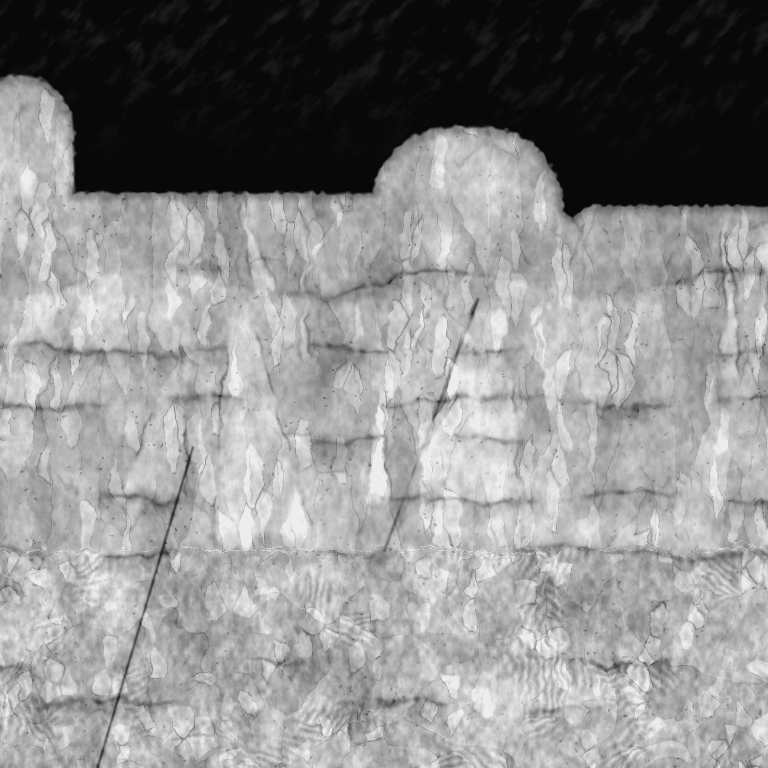
A WebGL 2 fragment shader for this texture:

```glsl
#version 300 es
precision highp float;
// Grey micrograph of an etched layered solid below a black void, with two domes.
// Stretched cellular noise makes the grains and shards, wavy bands the layers, and
// tapered spikes, soft patches and straight scratches the larger features.
#define VOID_TONE 0.03
#define UPPER_TONE 0.63
#define MIDDLE_TONE 0.715
#define DEEP_TONE 0.7
#define GRAIN_CONTRAST 0.12
#define SHARD_LIGHT 0.11
#define MOTTLE 0.24
#define SPECKLE 0.27
#define BAND_DARKNESS 0.17
#define RIM_DARKNESS 0.15
#define DEEP_LEVEL 0.284
uniform vec2 u_resolution;
out vec4 fragColor;

float hash(vec2 p) {
  vec3 q = fract(p.xyx * vec3(0.1031, 0.103, 0.0973));
  q += dot(q, q.yzx + 33.33);
  return fract((q.x + q.y) * q.z);
}
float noise(vec2 p) {
  vec2 i = floor(p), f = smoothstep(0.0, 1.0, fract(p));
  return mix(mix(hash(i), hash(i + vec2(1, 0)), f.x),
             mix(hash(i + vec2(0, 1)), hash(i + 1.0), f.x), f.y);
}
float fbm(vec2 p) {
  float sum = 0.0, amp = 0.53;
  for (int i = 0; i < 4; i++, amp *= 0.5) {
    sum += amp * noise(p);
    p = mat2(1.6, 1.2, -1.2, 1.6) * p + 7.3;
  }
  return sum;
}
// x: nearest distance, y: gap to the cell border, z: cell id
vec3 cellular(vec2 p) {
  float near = 9.0, next = 9.0, id = 0.0;
  for (int k = 0; k < 9; k++) {
    vec2 c = floor(p) + vec2(k % 3 - 1, k / 3 - 1);
    float d = length(c + vec2(hash(c), hash(c + 57.0)) - p);
    if (d < near) { next = near; near = d; id = hash(c + 113.0); }
    else next = min(next, d);
  }
  return vec3(near, next - near, id);
}
float bell(float x) { return exp(-x * x); }
float spot(vec2 p, float x, float y, float rx, float ry) {
  return bell(length((p - vec2(x, y)) / vec2(rx, ry)));
}
// Gaps that break up thin outlines
float broken(vec2 p) { return smoothstep(0.35, 0.7, noise(p * vec2(60, 38))); }
// Tapered light grain from apex (xy) to foot (zw), partly outlined
float spike(vec2 p, vec4 ends, float width, float light) {
  vec2 axis = ends.zw - ends.xy, r = p - ends.xy;
  float t = dot(r, axis) / dot(axis, axis);
  float d = width * (0.2 + 0.8 * clamp(t, 0.0, 1.0)) - length(r - axis * t);
  float fill = light * smoothstep(-0.002, 0.006, d) - RIM_DARKNESS * broken(p) * bell(d / 0.002);
  return fill * smoothstep(0.0, 0.08, t) * smoothstep(1.0, 0.92, t);
}
float scratch(vec2 p, vec4 ends, float width) {
  vec2 axis = ends.zw - ends.xy, r = p - ends.xy;
  return bell(length(r - axis * clamp(dot(r, axis) / dot(axis, axis), 0.0, 1.0)) / width);
}
// Approximate depth below the surface, positive inside the solid
float surfaceDepth(vec2 p) {
  float level = mix(0.749, 0.732, smoothstep(0.6, 0.72, p.x));
  level -= 0.015 * max(0.0, 1.0 - abs(p.x - 0.745) / 0.022);
  vec2 left = vec2((p.x - 0.028) / 0.069, max(p.y - 0.82, 0.0) / 0.082);
  vec2 dome = abs(p - vec2(0.608, 0.72)) / vec2(0.126, 0.116);
  float domeDepth = 0.116 * (1.0 - pow(pow(dome.x, 2.6) + dome.y * dome.y, 0.45));
  return max(level - p.y, max(0.069 * (1.0 - length(left)), domeDepth));
}
float layers(vec2 p, float wave) {
  const float heights[8] = float[](0.63, 0.545, 0.477, 0.425, 0.352, 0.281, 0.14, 0.08);
  float dark = 0.0;
  for (int i = 0; i < 8; i++) {
    float k = float(i);
    float d = p.y - heights[i] - (i == 0 ? wave : 0.007 * sin(16.5 * p.x + k * 1.7));
    float strength = smoothstep(0.25, 0.8, noise(vec2(p.x * 11.0 + k * 7.0, k)));
    dark += strength * (bell(d / 0.004) + 0.5 * bell((d + 0.008) / 0.016));
  }
  return dark * BAND_DARKNESS * (0.4 + 1.2 * noise(p * vec2(110, 70)));
}
float solidTone(vec2 p) {
  vec2 q = p + 0.02 * (vec2(fbm(p * 38.0), fbm(p * 38.0 + 31.0)) - 0.5);
  float deep = smoothstep(0.006, -0.006, q.y - DEEP_LEVEL), gaps = broken(p);
  float wave = 0.018 * sin(16.5 * (p.x - 0.105));
  float upper = smoothstep(-0.005, 0.005, q.y - 0.63 - wave);
  float tone = mix(mix(MIDDLE_TONE, UPPER_TONE, upper), DEEP_TONE, deep);
  // Columnar grains above, rounder hatched grains below, slim shards in both
  vec3 grain = cellular(q * vec2(17, 14) + noise(p * 14.0));
  vec3 cell = mix(cellular(q * vec2(30, 6)), grain, deep);
  tone += GRAIN_CONTRAST * (cell.z - 0.5) - 0.09 * gaps * smoothstep(0.06, 0.0, cell.y);
  vec3 shard = cellular(q * mix(vec2(62, 17), vec2(50, 34), deep));
  float lit = smoothstep(0.72, 0.8, shard.z);
  tone += lit * (SHARD_LIGHT * smoothstep(0.0, 0.2, shard.y) - 0.13 * gaps * smoothstep(0.16, 0.0, shard.y));
  vec2 hatch = 620.0 * vec2(cos(grain.z * 6.3), sin(grain.z * 6.3));
  tone += deep * 0.07 * sin(dot(q, hatch)) * smoothstep(0.5, 0.9, noise(p * 17.0));
  // Broad light regions, then dark ones
  tone += 0.13 * (spot(p, 0.03, 0.78, 0.06, 0.16) + spot(p, 0.608, 0.77, 0.11, 0.07)
    + spot(p, 0.15, 0.22, 0.035, 0.045)) + 0.2 * spot(q, 0.585, 0.675, 0.025, 0.025);
  tone += 0.08 * (spot(p, 0.09, 0.6, 0.13, 0.035) + spot(p, 0.63, 0.39, 0.07, 0.12)
    + spot(p, 0.8, 0.31, 0.1, 0.025) + spot(p, 0.62, 0.08, 0.07, 0.05));
  tone -= 0.11 * (spot(p, 0.26, 0.59, 0.04, 0.035) + spot(p, 0.43, 0.51, 0.05, 0.1)
    + spot(p, 0.92, 0.53, 0.03, 0.08) + spot(p, 0.47, 0.315, 0.05, 0.025)
    + spot(p, 0.24, 0.22, 0.04, 0.07) + spot(p, 0.75, 0.23, 0.06, 0.04));
  tone -= 0.14 * (spot(p, 0.46, 0.12, 0.035, 0.05) + spot(q, 0.26, 0.652, 0.035, 0.008)
    + spot(q, 0.41, 0.612, 0.07, 0.007));
  tone += spike(q, vec4(0.31, 0.6, 0.345, 0.29), 0.065, 0.08)
    + spike(q, vec4(0.24, 0.54, 0.2, 0.35), 0.042, 0.11) + spike(q, vec4(0.638, 0.62, 0.6, 0.29), 0.085, 0.1)
    + spike(q, vec4(0.49, 0.48, 0.493, 0.345), 0.019, 0.15) + spike(q, vec4(0.314, 0.735, 0.345, 0.61), 0.015, 0.12)
    + spike(q, vec4(0.398, 0.72, 0.397, 0.52), 0.007, 0.1) + spike(q, vec4(0.945, 0.72, 0.952, 0.5), 0.012, 0.15);
  // Mottling, speckle, pits and scratches
  tone += MOTTLE * (fbm(p * vec2(34, 22)) - 0.5) - layers(q, wave);
  tone += SPECKLE * (0.75 + 0.5 * deep) * (fbm(p * vec2(140, 100)) - 0.5);
  vec3 pit = cellular(q * 95.0);
  tone -= 0.25 * step(0.88, pit.z) * smoothstep(0.25, 0.05, pit.x) * noise(p * 25.0);
  tone -= 0.36 * scratch(p, vec4(0.251, 0.417, 0.127, 0), 0.0019);
  tone -= 0.18 * scratch(p, vec4(0.622, 0.61, 0.501, 0.284), 0.0022) * (0.4 + gaps);
  return clamp(tone, 0.16, 0.93);
}
void main() {
  vec2 p = gl_FragCoord.xy / u_resolution;
  float depth = surfaceDepth(p) + 0.005 * (noise(p * 150.0) - 0.5);
  float haze = smoothstep(0.45, 0.9, fbm(vec2(p.x + p.y, p.y - p.x) * vec2(26, 60)));
  float back = VOID_TONE + 0.1 * haze * smoothstep(0.74, 0.98, p.y);
  float solid = solidTone(p) * mix(0.7, 1.0, smoothstep(0.0, 0.016, depth));
  fragColor = vec4(vec3(mix(back, solid, smoothstep(-0.0025, 0.0025, depth))), 1);
}
```
